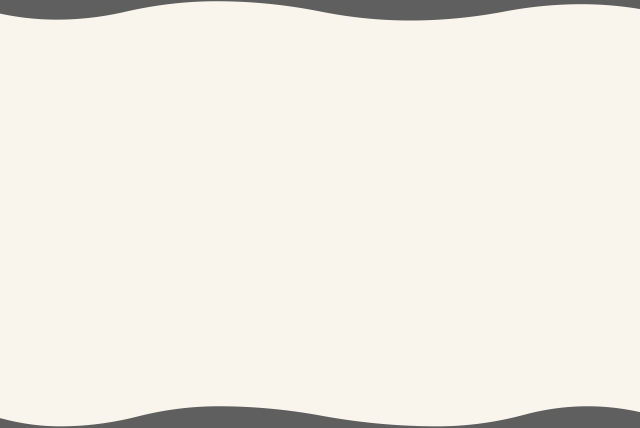
Write a WebGL 2 fragment shader that draws this background.

```glsl
#version 300 es
precision highp float;
// A plain cream field framed above and below by thin grey wavy bands.
// Each band edge runs through a few crests and troughs, joined by
// pairs of parabolas that meet smoothly at an inflection point.

uniform vec2 u_resolution;
out vec4 outColor;

const vec3 CREAM = vec3(0.977, 0.957, 0.927);
const vec3 GREY = vec3(0.373);
const int TURNS = 6;

// Turning points: x, band depth, and where the bend to the next one flips (0..1)
const vec3 TOP_EDGE[TURNS] = vec3[](
  vec3(-0.1615, 0.0029, 0.62), vec3(0.0885, 0.0459, 0.43),
  vec3(0.3385, 0.0029, 0.54), vec3(0.6406, 0.0479, 0.55),
  vec3(0.9089, 0.0098, 0.40), vec3(1.1690, 0.0469, 0.50));
const vec3 BOTTOM_EDGE[TURNS] = vec3[](
  vec3(-0.1560, 0.0508, 0.66), vec3(0.0938, 0.0039, 0.49),
  vec3(0.3411, 0.0508, 0.47), vec3(0.6836, 0.0039, 0.58),
  vec3(0.9180, 0.0508, 0.42), vec3(1.1520, 0.0039, 0.50));

// Ease from 0 to 1 by two parabolas meeting at t = flip
float parabolicEase(float t, float flip) {
  float rest = 1.0 - t;
  return t < flip ? t * t / flip : 1.0 - rest * rest / (1.0 - flip);
}

// Depth of the band at x
float waveDepth(float x, vec3 turns[TURNS]) {
  float depth = turns[0].y;
  for (int i = 0; i < TURNS - 1; i++) {
    vec3 a = turns[i];
    vec3 b = turns[i + 1];
    float t = clamp((x - a.x) / (b.x - a.x), 0.0, 1.0);
    depth += (b.y - a.y) * parabolicEase(t, a.z);
  }
  return depth;
}

// Smooth coverage of a band, given the distance from its canvas side
float bandCoverage(float distanceIn, float depth, float pixel) {
  return clamp((depth - distanceIn) / pixel + 0.5, 0.0, 1.0);
}

void main() {
  vec2 uv = gl_FragCoord.xy / u_resolution;
  float pixel = 1.0 / u_resolution.y;

  float top = bandCoverage(1.0 - uv.y, waveDepth(uv.x, TOP_EDGE), pixel);
  float bottom = bandCoverage(uv.y, waveDepth(uv.x, BOTTOM_EDGE), pixel);

  outColor = vec4(mix(CREAM, GREY, max(top, bottom)), 1.0);
}
```
